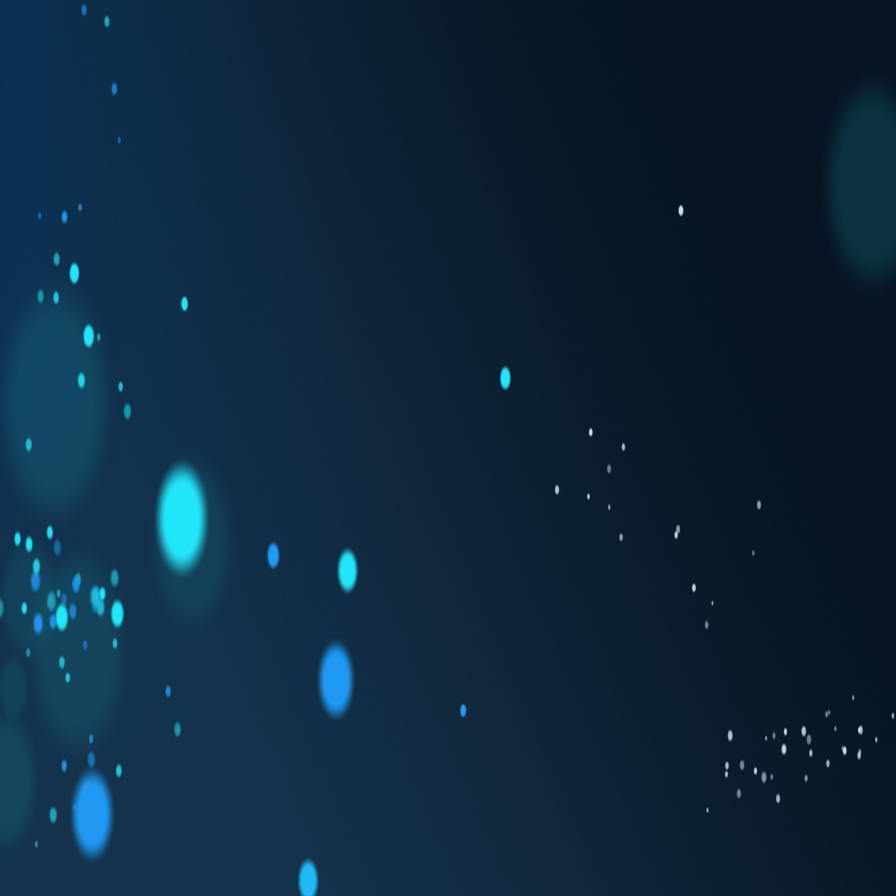
Give the GLSL for this background, as a Shadertoy shader.

```glsl
// Deep blue gradient with tall soft bokeh lights on the left and pale dust on the right.

#define STRETCH 2.15                  // height of a light over its width
#define CYAN  vec3(0.13, 0.90, 0.98)
#define BLUE  vec3(0.12, 0.60, 0.95)
#define TEAL  vec3(0.08, 0.38, 0.46)
#define WHITE vec3(0.78, 0.87, 0.93)
#define LIT   vec3(0.080, 0.198, 0.298)
#define DARK  vec3(0.028, 0.082, 0.132)
#define EDGE  vec3(0.025, 0.190, 0.340)

float hash(vec2 p) {
    vec3 q = fract(vec3(p.xyx) * 0.1031);
    q += dot(q, q.yzx + 33.33);
    return fract((q.x + q.y) * q.z);
}

// Coverage of an upright ellipse; blur is a share of its radius.
float ellipse(vec2 uv, vec2 center, float radius, float blur) {
    vec2 p = (uv - center) / vec2(1.0, STRETCH);
    float feather = max(blur * radius, 0.8 / iResolution.x);
    return 1.0 - smoothstep(-feather, feather, length(p) - radius);
}

void halo(inout vec3 color, vec2 uv, vec2 center, float radius, float strength) {
    color = mix(color, TEAL, strength * ellipse(uv, center, radius, 0.28));
}

void light(inout vec3 color, vec2 uv, vec2 center, float radius, vec3 tint) {
    color = mix(color, tint, ellipse(uv, center, radius, 0.30));
}

// Random specks strewn around a line through the center.
void swarm(inout vec3 color, vec2 uv, int count, float seed, vec2 center,
           vec2 axis, vec2 spread, float size, vec3 tintA, vec3 tintB) {
    for (int i = 0; i < count; i++) {
        vec2 id = vec2(float(i) * 7.0 + 1.0, seed);
        float along = hash(id) - 0.5;
        vec2 jitter = vec2(hash(id + 11.3) + hash(id + 23.7),
                           hash(id + 37.1) + hash(id + 51.9)) - 1.0;
        vec2 place = center + axis * along + spread * jitter;
        float radius = size * mix(0.45, 1.2, hash(id + 67.3));
        vec3 tint = mix(tintA, tintB, step(0.6, hash(id + 83.1)));
        float glow = mix(0.5, 1.0, hash(id + 97.7));
        color = mix(color, tint, glow * ellipse(uv, place, radius, 0.45));
    }
}

vec3 backdrop(vec2 uv) {
    float shade = smoothstep(0.25, 1.2, uv.x + 0.45 * uv.y);
    vec3 color = mix(LIT, DARK, shade);
    float leftEdge = exp(-5.5 * uv.x) * smoothstep(0.0, 0.9, uv.y);
    color = mix(color, EDGE, 0.75 * leftEdge);
    // Faint grain hides banding.
    return color + (hash(floor(uv * 512.0)) - 0.5) * 0.005;
}

void mainImage(out vec4 fragColor, in vec2 fragCoord) {
    vec2 uv = fragCoord / iResolution.xy;
    vec3 color = backdrop(uv);

    // Wide, dim discs
    halo(color, uv, vec2(0.061, 0.551), 0.055, 0.48);
    halo(color, uv, vec2(0.974, 0.794), 0.048, 0.38);
    halo(color, uv, vec2(0.087, 0.272), 0.048, 0.40);
    halo(color, uv, vec2(0.214, 0.394), 0.040, 0.34);
    halo(color, uv, vec2(0.006, 0.128), 0.032, 0.42);
    halo(color, uv, vec2(0.032, 0.332), 0.028, 0.34);
    halo(color, uv, vec2(0.015, 0.232), 0.015, 0.34);

    // Dust: left cluster, left column, then the pale drift on the right
    swarm(color, uv, 28, 3.0, vec2(0.070, 0.335), vec2(0.06, 0.0),
          vec2(0.075, 0.105), 0.0042, CYAN, BLUE);
    swarm(color, uv, 15, 19.0, vec2(0.100, 0.740), vec2(0.05, 0.50),
          vec2(0.095, 0.04), 0.0032, CYAN, BLUE);
    swarm(color, uv, 11, 41.0, vec2(0.100, 0.120), vec2(0.14, 0.14),
          vec2(0.07, 0.06), 0.0036, CYAN, BLUE);
    swarm(color, uv, 32, 59.0, vec2(0.900, 0.170), vec2(0.21, 0.055),
          vec2(0.04, 0.06), 0.0022, WHITE, WHITE);
    swarm(color, uv, 14, 73.0, vec2(0.735, 0.410), vec2(0.28, -0.30),
          vec2(0.10, 0.09), 0.0019, WHITE, WHITE);

    // Sharp lights, large to small
    light(color, uv, vec2(0.203, 0.421), 0.0250, CYAN);
    light(color, uv, vec2(0.103, 0.091), 0.0205, BLUE);
    light(color, uv, vec2(0.375, 0.241), 0.0175, BLUE);
    light(color, uv, vec2(0.388, 0.363), 0.0100, CYAN);
    light(color, uv, vec2(0.344, 0.017), 0.0100, mix(BLUE, CYAN, 0.45));
    light(color, uv, vec2(0.131, 0.315), 0.0065, CYAN);
    light(color, uv, vec2(0.069, 0.311), 0.0065, CYAN);
    light(color, uv, vec2(0.305, 0.380), 0.0062, BLUE);
    light(color, uv, vec2(0.564, 0.578), 0.0055, CYAN);
    light(color, uv, vec2(0.099, 0.625), 0.0055, CYAN);
    light(color, uv, vec2(0.083, 0.695), 0.0050, CYAN);
    light(color, uv, vec2(0.206, 0.661), 0.0035, CYAN);
    light(color, uv, vec2(0.517, 0.207), 0.0032, BLUE);
    light(color, uv, vec2(0.760, 0.765), 0.0026, WHITE);

    fragColor = vec4(color, 1.0);
}
```
